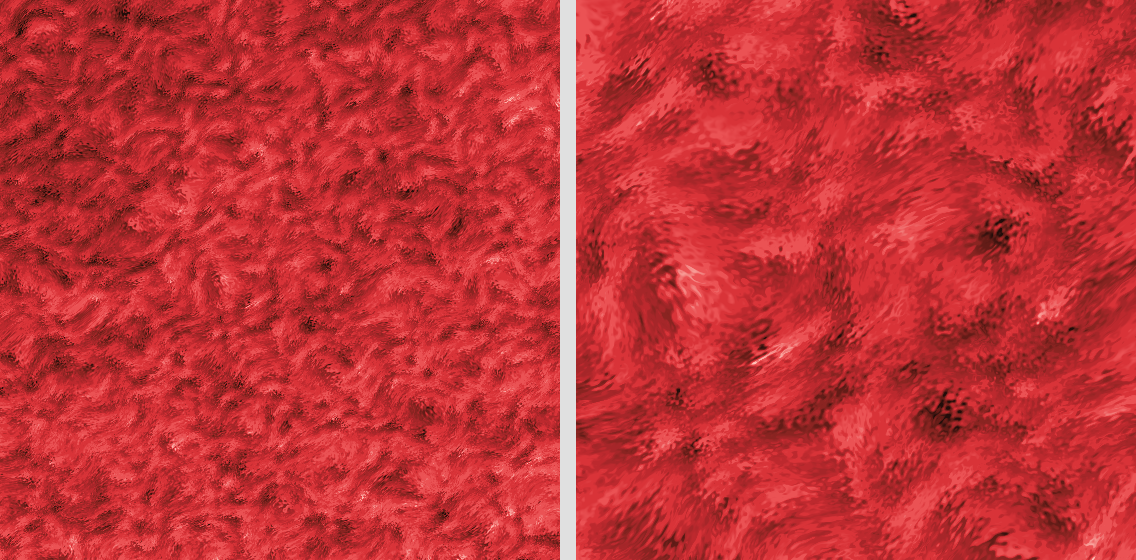
Left, the full canvas; right, a detail of the centre.
A WebGL 1 fragment shader for this texture:

```glsl
precision highp float;
// Brushed red pile: slanted tufts, speckled dark hollows and pale flecks.

uniform vec2 u_resolution;

float hash(vec2 p) {
  return fract(sin(dot(p, vec2(127.1, 311.7))) * 43758.5453);
}

vec2 gradient(vec2 cell) {
  float angle = 6.2832 * hash(cell);
  return vec2(cos(angle), sin(angle));
}

// Gradient noise scaled to a spread of about one
float noise(vec2 p) {
  vec2 i = floor(p);
  vec2 f = p - i;
  vec2 w = f * f * (3.0 - 2.0 * f);
  vec2 e = vec2(1.0, 0.0);
  float low = mix(dot(gradient(i), f), dot(gradient(i + e.xy), f - e.xy), w.x);
  float high = mix(dot(gradient(i + e.yx), f - e.yx), dot(gradient(i + e.xx), f - e.xx), w.x);
  return 4.75 * mix(low, high, w.y);
}

// Linear step from one tone to the next
vec3 tone(vec3 base, vec3 next, float from, float to, float level) {
  return mix(base, next, clamp((level - from) / (to - from), 0.0, 1.0));
}

// Tones with short flats between the steps
vec3 redRamp(float level) {
  vec3 c = vec3(0.13, 0.05, 0.04);
  c = tone(c, vec3(0.39, 0.11, 0.09), -3.3, -2.5, level);
  c = tone(c, vec3(0.54, 0.14, 0.13), -2.2, -1.5, level);
  c = tone(c, vec3(0.65, 0.15, 0.16), -1.2, -0.75, level);
  c = tone(c, vec3(0.74, 0.16, 0.18), -0.5, -0.15, level);
  c = tone(c, vec3(0.85, 0.20, 0.22), 0.05, 0.4, level);
  c = tone(c, vec3(0.92, 0.32, 0.33), 0.8, 1.5, level);
  return tone(c, vec3(1.0, 0.78, 0.74), 2.2, 3.6, level);
}

void main() {
  vec2 uv = gl_FragCoord.xy / u_resolution;

  // Coordinates along and across the slanted strands, gently bent
  float slant = 0.66;
  mat2 turn = mat2(cos(slant), -sin(slant), sin(slant), cos(slant));
  vec2 bend = vec2(noise(uv * 12.0 + 3.0), noise(uv * 12.0 + 41.0));
  vec2 strand = turn * (uv + 0.007 * bend);

  // Fine fibres and grains fray the outlines of the tufts
  float fibre = noise(strand * vec2(85.0, 250.0) + 17.0);
  float grain = noise(strand * vec2(260.0, 410.0) + 59.0);
  float scatter = noise(strand * vec2(290.0, 370.0) + 83.0);
  vec2 frayed = strand + vec2(0.0042 * grain + 0.002 * fibre, 0.0018 * scatter);
  vec2 frayedLevel = frayed * turn;

  // Broad light: darker at upper left, with faint level bands
  float level = 0.06 + 0.85 * (0.5 - uv.y) + 1.1 * (uv.x - 0.5) * uv.y;
  level += 0.24 * noise(uv * vec2(3.5, 11.0) + 7.0);
  level += 0.22 * noise(uv * vec2(8.0, 14.0) + 23.0);

  // Slanted tufts and smaller clumps
  level += 0.38 * noise(frayed * vec2(24.0, 40.0) + 31.0);
  level += 0.42 * noise(frayedLevel * vec2(50.0, 64.0) + 73.0);

  // Rounder dark hollows, a little longer along the level
  float pit = noise(frayedLevel * vec2(30.0, 40.0) + 11.0);
  level += 0.29 - 1.1 * smoothstep(0.3, 1.3, pit);

  // Small pale flecks along the strands
  float fleck = noise(frayed * vec2(29.0, 68.0) + 47.0);
  level += 0.95 * smoothstep(0.9, 1.9, fleck) - 0.1;

  // Fibres show in the light, specks in the hollows
  float hollow = 1.0 - smoothstep(-1.6, 0.2, level);
  level += mix(0.3, 0.16, uv.y) * fibre;
  level += mix(0.15, 0.48, hollow) * (grain + 0.5 * scatter);

  gl_FragColor = vec4(redRamp(level), 1.0);
}
```
